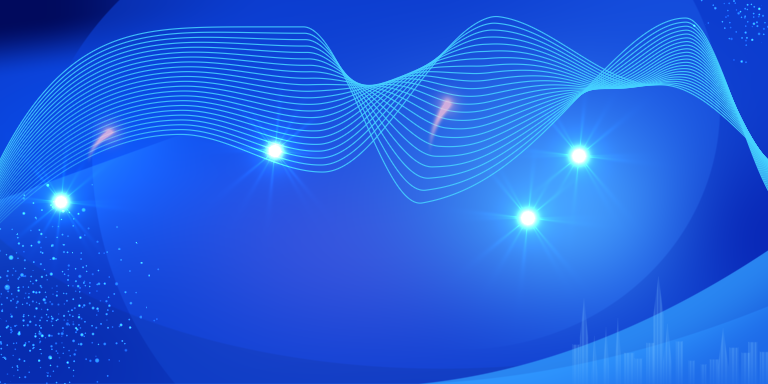
This background is drawn by a Shadertoy shader. Its source:

```glsl
#define PX (1.0 / iResolution.y)
#define STRANDS 23
#define STRAND_WIDTH 0.003
#define STRAND_COLOR vec3(0.27, 0.82, 1.0)
#define NAVY vec3(0.0, 0.03, 0.34)
#define BASE_BLUE vec3(0.045, 0.235, 0.81)
#define SKY vec3(0.27, 0.62, 0.97)
#define HALO vec3(0.08, 0.72, 1.0)
#define STREAK_COLOR vec3(1.0, 0.76, 0.86)
#define TOWERS 19
#define DOT_COLOR vec3(0.25, 0.75, 1.0)

float hash(vec2 p) {
  vec3 q = fract(vec3(p.xyx) * 0.1031);
  q += dot(q, q.yzx + 33.33);
  return fract((q.x + q.y) * q.z);
}

float bump(float x, float center, float width) {
  float t = (x - center) / width;
  return exp(-t * t);
}

float blob(vec2 p, vec2 center, vec2 radius) {
  vec2 q = (p - center) / radius;
  return exp(-dot(q, q));
}

void tint(inout vec3 col, vec3 hue, float amount, vec2 p, vec2 center, vec2 radius) {
  col = mix(col, hue, amount * blob(p, center, radius));
}

// Antialiased step at zero
float edge(float d) { return smoothstep(-PX, PX, d); }

float ellipse(vec2 p, vec2 center, vec2 radius) {
  return edge((1.0 - length((p - center) / radius)) * min(radius.x, radius.y));
}

// Height of one ribbon strand; s runs from first to last
float strand(float x, float s) {
  float firstLeft = 0.93 - 0.347 * pow(max(1.0 - x / 0.7, 0.0), 4.0);
  float rise = max(1.0 - x / 0.47, 0.0);
  float lastLeft = 0.65 - 0.23 * rise * rise - 0.098 * smoothstep(0.47, 0.84, x);
  float climb = pow(clamp((x - 0.95) / 0.835, 0.0, 1.0), 1.45);
  float firstRight = 0.462 + 0.491 * smoothstep(0.0, 1.0, climb) - 0.51 * smoothstep(1.785, 2.06, x);
  float lastRight = 0.958 - 0.179 * smoothstep(1.276, 1.706, x) - 0.36 * smoothstep(1.72, 2.25, x);
  float center = mix(0.945, 1.07, s), reach = mix(0.155, 0.23, s);
  float turn = smoothstep(center - reach, center + reach, x);
  float bend = 0.26 * bump(x, 1.05, 0.14) - 0.22 * bump(x, 1.62, 0.14) + 0.1 * bump(x, 1.94, 0.09);
  return mix(mix(firstLeft, lastLeft, s), mix(firstRight, lastRight, s), turn) + s * (1.0 - s) * bend;
}

float ribbon(vec2 p) {
  float clear = 1.0;
  for (int i = 0; i < STRANDS; i++) {
    float s = float(i) / float(STRANDS - 1);
    float y = strand(p.x, s);
    float slope = (strand(p.x + 0.002, s) - y) / 0.002;
    float d = abs(p.y - y) / sqrt(1.0 + slope * slope);
    float cover = clamp((0.5 * STRAND_WIDTH - d) / PX + 0.5, 0.0, 1.0);
    cover *= min(1.0, STRAND_WIDTH / PX);
    clear *= 1.0 - 0.88 * cover * mix(1.0, smoothstep(-0.3, 0.6, p.x), s);
  }
  return 1.0 - clear;
}

float dots(vec2 p, float scale, float density) {
  vec2 cell = floor(p * scale);
  vec2 offset = vec2(hash(cell + 3.1), hash(cell + 17.7)) * 0.6 + 0.2;
  float size = mix(0.06, 0.17, pow(hash(cell + 41.3), 4.0));
  float d = length(fract(p * scale) - offset);
  float lit = step(hash(cell + 71.9), density) * (0.3 + 0.9 * hash(cell + 9.4));
  return lit * edge((size - d) / scale);
}

vec3 flare(vec2 q) {
  float r = length(q), a = atan(q.y, q.x);
  float rays = pow(abs(cos(a * 4.0 + 0.4)), 50.0) + 0.6 * pow(abs(cos(a * 3.0)), 70.0);
  return HALO * (0.95 * exp(-r / 0.026) + 0.5 * rays * exp(-r / 0.045)) + 1.4 * bump(r, 0.0, 0.02);
}

float streak(vec2 p, vec2 head, vec2 tail) {
  float t = (head.y - p.y) / (head.y - tail.y);
  float u = clamp(t, 0.0, 1.0);
  float body = bump(p.x, mix(head.x, tail.x, u * (2.0 - u)), mix(0.012, 0.004, u));
  body *= smoothstep(-0.25, 0.1, t) * smoothstep(1.1, 0.1, t);
  return min(1.0, body + 0.5 * blob(p, head, vec2(0.03)));
}

// Pale towers on the lower edge
float skyline(vec2 p) {
  float cover = 0.0;
  for (int i = 0; i < TOWERS; i++) {
    float k = float(i);
    float x = 1.49 + 0.0275 * (k + 0.5 * hash(vec2(k, 3.0)));
    float h = mix(0.03, 0.11, hash(vec2(k, 2.0))) + 0.06 * step(0.75, hash(vec2(k, 8.0)));
    h += 0.13 * bump(x, 1.715, 0.025) + 0.08 * bump(x, 1.53, 0.015);
    float w = mix(0.007, 0.014, hash(vec2(k, 5.0)));
    w *= mix(1.0, clamp((h - p.y) / 0.1, 0.0, 1.0), step(0.12, h));
    float body = edge(min(w - abs(p.x - x), h - p.y));
    cover += body * (0.16 + 0.12 * step(0.5, fract((p.x - x) * 110.0)));
  }
  return min(cover, 0.45) * smoothstep(-0.04, 0.1, p.y);
}

void mainImage(out vec4 fragColor, in vec2 fragCoord) {
  vec2 p = fragCoord * vec2(2.0 / iResolution.x, PX);

  // Soft colour fields
  vec3 col = BASE_BLUE;
  tint(col, vec3(0.03, 0.33, 0.97), 0.85, p, vec2(0.4, 0.6), vec2(0.48, 0.24));
  tint(col, vec3(0.23, 0.32, 0.85), 0.85, p, vec2(0.92, 0.37), vec2(0.48, 0.28));
  tint(col, vec3(0.16, 0.4, 0.91), 0.65, p, vec2(1.3, 0.68), vec2(0.42, 0.22));
  tint(col, SKY, 0.9, p, vec2(1.44, 0.46), vec2(0.34, 0.25));
  tint(col, vec3(0.03, 0.14, 0.7), 0.85, p, vec2(2.02, 0.38), vec2(0.22, 0.26));
  tint(col, vec3(0.02, 0.16, 0.71), 0.75, p, vec2(0.05, 0.08), vec2(0.4, 0.28));

  // Translucent discs and wave
  float disc = ellipse(p, vec2(1.18, 0.6), vec2(0.94)) * smoothstep(0.75, 0.5, p.y);
  col += vec3(0.02, 0.06, 0.08) * disc * exp(-max(p.x - 0.24, 0.0) * 2.5);
  col *= 1.0 - 0.07 * (1.0 - ellipse(p, vec2(1.15, 0.75), vec2(1.35, 0.71))) * step(p.y, 0.75);
  col += vec3(0.03, 0.06, 0.05) * ellipse(p, vec2(1.2, 0.72), vec2(0.675, 0.63)) * smoothstep(1.1, 1.8, p.x);
  float wave = 0.48 + 0.36 * p.x - p.y;
  col += vec3(0.06, 0.13, 0.08) * edge(wave) * exp(-max(wave, 0.0) * 8.0) * smoothstep(0.58, 0.2, p.x);
  float corner = smoothstep(-0.01, 0.14, p.y - 0.8 - 0.13 * p.x) * smoothstep(0.75, 0.1, p.x);
  col = mix(col, NAVY, corner * (0.95 - 0.6 * ellipse(p, vec2(0.85, 0.45), vec2(0.77))));

  // Bright sweep at the lower right
  float run = max(p.x - 1.09, 0.0);
  float depth = run * (0.1 + 0.31 * run) - p.y;
  vec3 sweep = mix(vec3(0.17, 0.55, 0.96), vec3(0.1, 0.37, 0.87), smoothstep(0.0, 0.25, depth));
  col = mix(col, sweep, 0.92 * edge(depth));
  col += vec3(0.02, 0.06, 0.05) * edge(run * (0.04 + 0.2 * run) - p.y);
  col = mix(col, vec3(0.5, 0.78, 1.0), skyline(p));

  // Ribbon and scattered dots
  col = mix(col, STRAND_COLOR, ribbon(p));
  float density = blob(p, vec2(0.1, 0.2), vec2(0.2)) + blob(p, vec2(1.96, 0.98), vec2(0.1));
  for (float k = 0.0; k < 3.0; k++)
    col += DOT_COLOR * dots(p + 0.37 * k, 26.0 + 21.0 * k, 0.65 * density - 0.03);

  // Lights
  float comet = streak(p, vec2(0.285, 0.655), vec2(0.232, 0.578)) + streak(p, vec2(1.165, 0.728), vec2(1.12, 0.604));
  col = mix(col, STREAK_COLOR, 0.78 * comet);
  vec2 lights[4] = vec2[4](vec2(0.159, 0.474), vec2(0.716, 0.607), vec2(1.508, 0.594), vec2(1.375, 0.432));
  for (int i = 0; i < 4; i++) col += flare(p - lights[i]);
  fragColor = vec4(clamp(col, 0.0, 1.0), 1.0);
}
```
